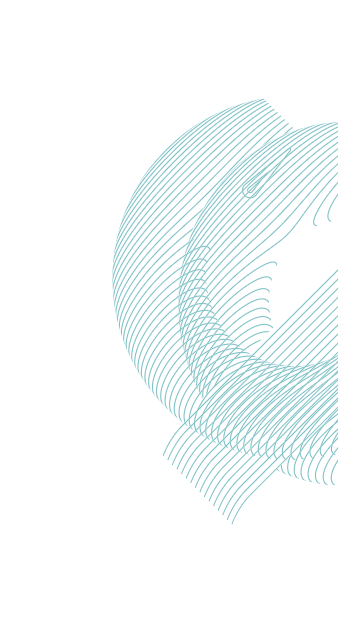
A Shadertoy shader for this background:

```glsl
// Draws two interlocking tubes and a diagonal bar in fine teal contour lines on white.

const vec3 PAPER = vec3(1.0);
const vec3 INK = vec3(0.50, 0.76, 0.78);
const vec2 SLOPE = vec2(1.0, -1.0);   // direction across the diagonal lines
const float SPACING = 0.0143;
const float HALF_WIDTH = 0.00085;
const float RELIEF = 0.72;            // how far the height bends the lines

// Coverage of a region whose signed distance is positive inside.
float cover(float inside, float px) {
    return clamp(0.5 + inside / px, 0.0, 1.0);
}

float stroke(float dist, float px) {
    return cover(HALF_WIDTH - dist, px);
}

// Evenly spaced level lines of a field with the given gradient length.
float contours(float field, float steepness, float px) {
    float toLine = abs(fract(field / SPACING) - 0.5) * SPACING;
    return stroke(toLine / max(steepness, 0.35), px);
}

// Distance inside the rim of an ellipse, approximately.
float ellipseInside(vec2 p, vec2 centre, vec2 radii) {
    return (1.0 - length((p - centre) / radii)) * radii.x;
}

// Diagonal lines lifted over a round tube bent into an elliptical ring.
float tube(vec2 p, vec2 centre, vec2 radii, float hole, float px) {
    vec2 q = (p - centre) / radii;
    float r = max(length(q), 0.001);
    float halfBand = 0.5 * (1.0 - hole);
    float across = (r - 0.5 * (1.0 + hole)) / halfBand;
    float dome = sqrt(max(1.0 - across * across, 0.02));

    float field = dot(p, SLOPE) + RELIEF * halfBand * radii.x * dome;
    vec2 rise = -radii.x * across / dome * (q / r) / radii;
    vec2 grad = SLOPE + RELIEF * rise;

    // Lines that turn away behind the tube fade out.
    float facing = smoothstep(-0.9, -0.4, dot(grad, SLOPE));
    float band = cover((0.99 - abs(across)) * halfBand * radii.x, px);
    return contours(field, length(grad), px) * facing * band;
}

// Tapered outline around a segment.
float foldOutline(vec2 p, vec2 a, vec2 b, float inset, float px) {
    vec2 ab = b - a;
    float t = clamp(dot(p - a, ab) / dot(ab, ab), 0.0, 1.0);
    float d = length(p - a - ab * t) - mix(0.012, 0.002, t);
    return stroke(abs(d + inset), px);
}

void mainImage(out vec4 fragColor, in vec2 fragCoord) {
    float px = 1.0 / iResolution.y;
    vec2 p = fragCoord * px;
    float along = p.x + p.y;

    // Bar: flat lines that droop towards the lower-left end
    float fromEnd = along - 0.543;
    float droop = max(1.0 - fromEnd / 0.078, 0.0);
    float barField = dot(p, SLOPE) - 0.017 * droop * droop;
    float barMask = cover(min(barField + 0.061, 0.166 - barField), px)
                  * cover(fromEnd, px);
    float ink = contours(barField, 1.414, px) * barMask;

    // Front tube: passes behind the bar
    vec2 frontCentre = vec2(0.5416, 0.5247);
    vec2 frontRadii = vec2(0.2636, 0.2857);
    float front = tube(p, frontCentre, frontRadii, 0.45, px);
    ink = max(ink, front * (1.0 - barMask));

    // Back tube: cut at the top, see-through only in the lower overlap
    float insideFront = cover(ellipseInside(p, frontCentre, frontRadii), px);
    float lowerPart = cover(0.626 - p.y, px);
    float backMask = max(1.0 - insideFront, lowerPart)
                   * cover(1.258 - along, px);
    float back = tube(p, vec2(0.461, 0.565), vec2(0.286), 0.477, px);
    ink = max(ink, back * backMask);

    // Small nested folds on the front tube
    for (int i = 0; i < 2; i++) {
        float inset = 0.008 * float(i);
        ink = max(ink, foldOutline(p, vec2(0.391, 0.703), vec2(0.452, 0.766), inset, px));
    }

    fragColor = vec4(mix(PAPER, INK, ink), 1.0);
}
```
